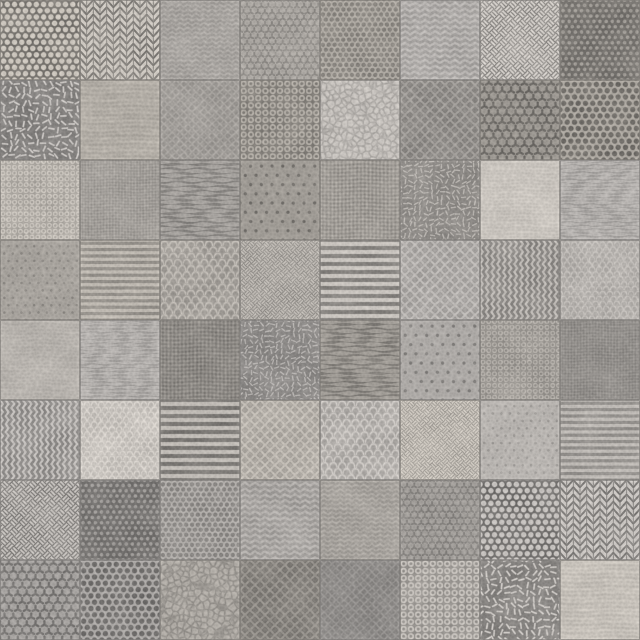
Write a Shadertoy shader that draws this pattern.

```glsl
float hash(vec2 p) {
    vec3 q = fract(p.xyx * vec3(0.1031, 0.103, 0.0973));
    q += dot(q, q.yzx + 33.33);
    return fract((q.x + q.y) * q.z);
}

// Nearest and second nearest distance to jittered cell points
vec2 cellular(vec2 p) {
    vec2 near = vec2(9.0);
    for (int i = 0; i < 9; i++) {
        vec2 c = floor(p) + vec2(i % 3, i / 3) - 1.0;
        float d = length(c + vec2(hash(c), hash(c + 71.0)) - p);
        near = d < near.x ? vec2(d, near.x) : vec2(near.x, min(near.y, d));
    }
    return near;
}

float capsule(vec2 p, vec2 arm, float start) {
    return length(p - arm * clamp(dot(p, arm) / dot(arm, arm), start, 1.0)) - 0.13;
}

// Soft coverage of a shape measured in cells, n cells to a tile
float cover(float d, float n) {
    float w = n * (4.0 / iResolution.y + 0.004);
    return 1.0 - smoothstep(-w, w, d);
}

vec2 hexCell(vec2 p) {
    vec2 s = vec2(1.0, sqrt(3.0));
    vec2 a = mod(p, s) - 0.5 * s, b = mod(p + 0.5 * s, s) - 0.5 * s;
    return dot(a, a) < dot(b, b) ? a : b;
}

float trefoil(vec2 p) {
    float d = 1.0;
    for (int i = 0; i < 3; i++) {
        float a = 1.5708 + float(i) * 2.0944;
        d = min(d, capsule(p, 0.38 * vec2(cos(a), sin(a)), 0.0));
    }
    return d;
}

float strewnDashes(vec2 p) {
    float d = 1.0;
    for (int i = 0; i < 9; i++) {
        vec2 c = floor(p) + vec2(i % 3, i / 3) - 1.0;
        float a = 6.2832 * hash(c + 13.0);
        vec2 middle = c + 0.3 + 0.4 * vec2(hash(c), hash(c + 47.0));
        d = min(d, capsule(p - middle, 0.36 * vec2(cos(a), sin(a)), -1.0));
    }
    return d;
}

float scales(vec2 p) {
    p.x += 0.5 * mod(floor(p.y), 2.0);
    return abs(length((fract(p) - vec2(0.5, 0.0)) * vec2(1.0, 0.5)) - 0.42) - 0.08;
}

float basket(vec2 p) {
    p = mat2(1, 1, -1, 1) * p * 0.7071;
    vec2 q = fract(p) - 0.5;
    if (mod(floor(p.x) + floor(p.y), 2.0) > 0.5) q = q.yx;
    return max(abs(abs(q.y) - 0.23) - 0.14, abs(q.x) - 0.45);
}

float plait(vec2 p) {
    float f = fract(p.x), slope = mod(floor(p.x), 2.0) < 0.5 ? f : 1.0 - f;
    return max(abs(fract(p.y + slope) - 0.5) - 0.3, abs(f - 0.5) - 0.44);
}

float zigzag(vec2 p) {
    return abs(fract(p.y + abs(fract(p.x) - 0.5)) - 0.5) - 0.23;
}

float diamonds(vec2 p) {
    vec2 q = abs(fract(vec2(p.x + p.y, p.x - p.y)) - 0.5);
    return 0.37 - max(q.x, q.y);
}

// Returns hollow tone, raised tone and raised mask
vec3 relief(int kind, vec2 p, float seed) {
    switch (kind) {
        case 0: return vec3(0.46, 0.66, 1.0 - cover(trefoil(hexCell(p * 9.0)), 9.0));
        case 1: return vec3(0.53, 0.64, cover(diamonds(p * 8.0), 8.0));
        case 2: return vec3(0.50, 0.80, cover(abs(fract(p.y * 10.0) - 0.5) - 0.25, 10.0));
        case 3: return vec3(0.50, 0.68, 1.0 - cover(length(hexCell(p * 7.5)) - 0.15, 7.5));
        case 4: return vec3(0.65, 0.81, cover(scales(p * vec2(9, 13)), 11.0));
        case 5: return vec3(0.69, 0.76, 0.5 + 0.3 * sin(p.y * 120.0 + sin(p.x * 7.0)) + 0.2 * sin(p.y * 51.0 + p.x * 3.0));
        case 6: return vec3(0.47, 0.77, cover(strewnDashes(p * 12.0 + seed * 50.0), 12.0));
        case 7: return vec3(0.47, 0.73, 1.0 - cover(length(hexCell(p * 11.0)) - 0.36, 11.0));
        case 8: return vec3(0.52, 0.81, cover(basket(p * 12.0), 12.0));
        case 9: return vec3(0.61, 0.71, cover(zigzag(p * vec2(8, 14)), 14.0));
        case 10: return vec3(0.51, 0.66, 0.5 + 0.25 * (sin(p.x * 132.0) + sin(p.y * 132.0 + sin(p.x * 9.0))));
        case 11: return vec3(0.54, 0.74, cover(abs(length(fract(p * 11.0) - 0.5) - 0.32) - 0.13, 11.0));
        case 12: return vec3(0.55, 0.69, cover(abs(fract(p.y * 18.0) - 0.5) - 0.3 - 0.2 * sin(p.x * 17.0 + 40.0 * hash(vec2(floor(p.y * 18.0), seed * 90.0))), 18.0));
        case 13: return vec3(0.54, 0.86, cover(plait(p * vec2(12, 11)), 12.0));
        case 14: return vec3(0.47, 0.82, cover(length(hexCell(p * 11.0).yx) - 0.37, 11.0));
        case 15: return vec3(0.47, 0.65, cover(length(hexCell(p * 13.0)) - 0.29, 13.0));
        case 16: return vec3(0.51, 0.73, cover(zigzag(p.yx * vec2(10, 14)), 14.0));
        case 17: return vec3(0.66, 0.77, cover(diamonds(p * 8.0), 8.0));
        default: return vec3(0.63, 0.75, smoothstep(0.0, 0.5, dot(cellular(p * 13.0 + seed * 30.0), vec2(-1, 1))));
    }
}

void mainImage(out vec4 fragColor, in vec2 fragCoord) {
    vec2 uv = fragCoord / iResolution.y, tile = floor(uv * 8.0), p = fract(uv * 8.0);
    float seed = hash(tile + 5.0);
    // Shuffle 32 designs over each half; the later ones are finer and paler
    int n = int(tile.x + 8.0 * tile.y);
    n ^= 22 * (n >> 5);
    int design = (n * (2 * n + 5)) & 31;
    float fine = step(18.5, float(design));
    vec3 r = relief(design % 19, p * (1.0 + 0.25 * fine), seed);
    r.x = mix(r.x, r.y, 0.4 * fine);
    // Cloudy wear and fine grain
    float cloud = cellular(uv * 26.0).x - 0.45 + 0.2 * sin(uv.x * 37.0 + 3.0 * sin(uv.y * 29.0));
    float grain = cellular(uv * 190.0).x - 0.45;
    float tone = mix(r.x, r.y, mix(r.z, 0.5, clamp(0.1 + 0.3 * cloud, 0.0, 0.35)));
    tone += 0.1 * (seed - 0.5) + 0.04 * cloud + 0.08 * grain;
    // Worn rim and thin grout
    vec2 inset = 0.5 - abs(p - 0.5);
    float edge = min(inset.x, inset.y);
    tone += 0.025 * (1.0 - smoothstep(0.01, 0.045, edge));
    tone = mix(tone, 0.5 + 0.05 * grain, cover(edge - 0.009, 1.0));
    vec3 tint = mix(vec3(1.0, 0.982, 0.967), vec3(1.0, 0.972, 0.93), hash(tile + 83.0));
    fragColor = vec4(tone * tint, 1.0);
}
```
